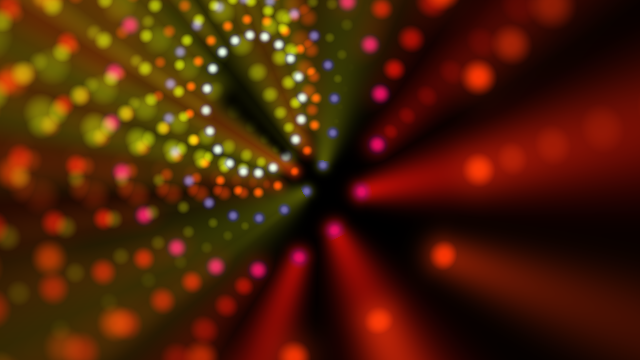
This background is drawn by a Shadertoy shader. Its source:

```glsl
const vec2 HUB = vec2(0.903, 0.468);     // point the trails stream from
const vec2 LOOP = vec2(20.0, 0.09);      // dots on a loop, angle of the first
const vec2 EMBER_LOOP = vec2(16.0, -0.19);
const float STEP = 1.23;                 // scale between successive loops
const float GROWTH = 0.87;               // how fast dots swell outward
const float TAU = 6.2831853;

const vec3 PEARL  = vec3(0.92, 1.00, 0.90);
const vec3 LIME   = vec3(0.76, 0.84, 0.03);
const vec3 ORANGE = vec3(1.00, 0.30, 0.02);
const vec3 RUST   = vec3(0.76, 0.17, 0.02);
const vec3 VIOLET = vec3(0.44, 0.41, 0.66);
const vec3 OLIVE  = vec3(0.36, 0.37, 0.02);
const vec3 PINK   = vec3(0.88, 0.04, 0.36);
const vec3 RED    = vec3(0.82, 0.05, 0.02);
const vec3 EMBER  = vec3(0.96, 0.20, 0.01);
const vec3 COAL   = vec3(0.70, 0.15, 0.02);

const float GAP_ANGLE = 2.36;            // dark wedge inside the inner loop
const float GAP_WIDTH = 0.13;
const float GAP_DEPTH = 0.9;
const float LEFT_EMBERS = 0.65;          // embers are weaker on the left

vec3 screenBlend(vec3 a, vec3 b) {
    return 1.0 - (1.0 - min(a, 1.0)) * (1.0 - min(b, 1.0));
}

// An elliptical loop of dots, repeated outward from a vanishing point.
vec3 dotTrails(vec2 p, vec2 loop, vec2 center, vec2 radii, vec2 vanish, float size,
               vec3 head, vec3 tail, float fade, float haze) {
    vec3 light = vec3(0.0);
    vec2 v = p - vanish;
    for (float i = 0.0; i < loop.x; i++) {
        float a = loop.y + TAU * i / loop.x;
        vec2 q = center + radii * vec2(cos(a), sin(a)) - vanish;
        float along = max(dot(v, q) / dot(q, q), 1.0);
        float level = log(along) / log(STEP);

        // Continuous beam, solid where the dots crowd together
        float crowd = smoothstep(0.3, 0.75, size / (length(q) * (STEP - 1.0)));
        float across = length(v - q * along) / (size * pow(along, GROWTH));
        float beam = mix(haze, 0.95, crowd) * exp(-across * across * mix(0.25, 0.65, crowd));
        float decay = fade * (1.0 - 0.35 * crowd);
        light = max(light, tail * beam * exp(-decay * level));

        // Only the two copies around this point matter
        for (float j = 0.0; j < 2.0; j++) {
            float n = floor(level) + j;
            float scale = pow(STEP, n);
            float d = length(v - q * scale) / (size * pow(scale, GROWTH));
            float core = 1.0 - smoothstep(0.15, 1.5, d);
            vec3 trail = tail * exp(-decay * n) * (1.0 - 0.8 * crowd);
            light = max(light, (n < 0.5 ? head : trail) * core);
        }
    }
    return light;
}

void mainImage(out vec4 fragColor, in vec2 fragCoord) {
    vec2 p = fragCoord / iResolution.y - HUB;

    // Outer, dim loops
    vec3 color = dotTrails(p, EMBER_LOOP, vec2(-0.22, 0.185), vec2(0.66, 0.66),
                           vec2(0.032, -0.072), 0.044, EMBER, COAL, 0.20, 0.18);
    color *= mix(LEFT_EMBERS, 1.0, smoothstep(-0.4, 0.0, p.x));
    color = screenBlend(color, dotTrails(p, LOOP, vec2(-0.22, 0.231), vec2(0.375, 0.451),
                        vec2(-0.014, -0.025), 0.025, PINK, RED, 0.12, 0.20));
    color = screenBlend(color, dotTrails(p, LOOP, vec2(-0.204, 0.231), vec2(0.231, 0.306),
                        vec2(-0.014, 0.021), 0.016, VIOLET, OLIVE, 0.09, 0.28));

    // Inner, bright loops
    vec3 inner = dotTrails(p, LOOP, vec2(-0.201, 0.238), vec2(0.176, 0.241), vec2(0.0),
                           0.015, ORANGE, RUST, 0.16, 0.17);
    inner = screenBlend(inner, dotTrails(p, LOOP, vec2(-0.197, 0.243), vec2(0.134, 0.192),
                        vec2(0.0), 0.0155, PEARL, LIME, 0.10, 0.30));

    // Dark wedge between the inner trails
    float radius = length(p);
    float offset = (atan(p.y, p.x) - GAP_ANGLE) / GAP_WIDTH;
    float gap = exp(-offset * offset) * smoothstep(0.11, 0.17, radius)
              * (1.0 - smoothstep(0.36, 0.43, radius));
    inner *= 1.0 - GAP_DEPTH * gap;

    fragColor = vec4(screenBlend(color, inner), 1.0);
}
```
